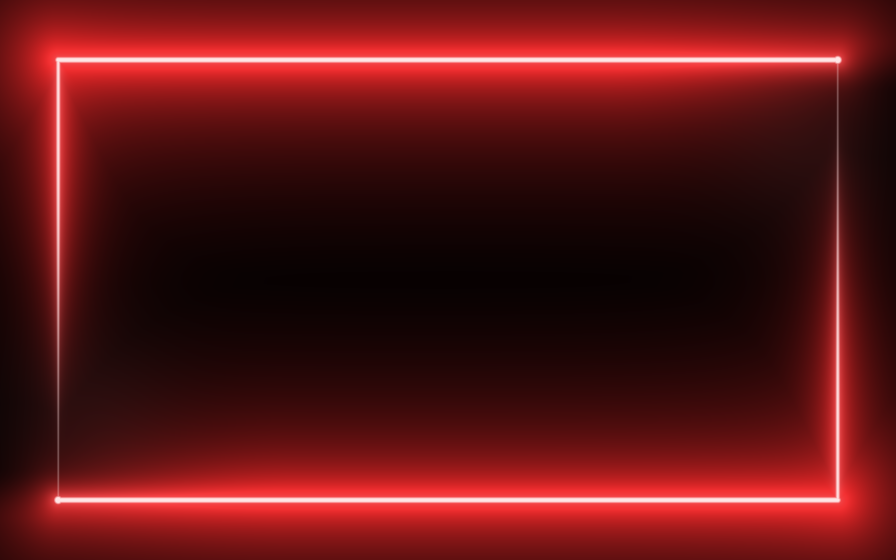
This background is drawn by a Shadertoy shader. Its source:

```glsl
// Red neon rectangle on black, with two sides that fade to thin threads.
#define HALF_SIZE vec2(0.696, 0.393)
#define TUBE_RADIUS 0.0042
#define SIDE_RADIUS 0.0027
#define THREAD_RADIUS 0.0008
#define NEAR_FALLOFF 0.038
#define WIDE_FALLOFF 0.155
#define BASE_COLOR vec3(0.022, 0.004, 0.004)
#define HALO_COLOR vec3(0.93, 0.150, 0.155)
#define PINK_COLOR vec3(0.96, 0.45, 0.47)
#define HOT_COLOR vec3(1.0, 0.90, 0.90)

float segmentDistance(vec2 p, vec2 a, vec2 b) {
    vec2 ab = b - a;
    return length(p - a - ab * clamp(dot(p - a, ab) / dot(ab, ab), 0.0, 1.0));
}

// Coverage of a tube with a softly glowing rim
float tubeMask(float dist, float radius) {
    float soft = max(0.0026, 0.8 / iResolution.y);
    return 1.0 - smoothstep(radius - soft, radius + soft, dist);
}

// Joins two glows without burning out where they cross
float joinGlow(float a, float b) {
    float screen = 1.0 - (1.0 - a) * (1.0 - b);
    return mix(max(a, b), screen, 0.5);
}

// Top bar and left side: x = red halo, y = pink fringe, z = hot core
vec3 halfFrame(vec2 p) {
    vec2 corner = vec2(-HALF_SIZE.x, HALF_SIZE.y);
    float bar = segmentDistance(p, corner, HALF_SIZE);
    float side = segmentDistance(p, corner, -HALF_SIZE);

    // Power drops down the side
    float height = clamp((p.y + HALF_SIZE.y) / (2.0 * HALF_SIZE.y), 0.0, 1.0);
    float power = smoothstep(0.05, 0.85, height);

    // Wide glow shrinks toward the free end, mostly inside the frame
    float reach = smoothstep(-0.22, 0.42, HALF_SIZE.x - p.x);
    float outside = smoothstep(-0.06, 0.04, p.y - HALF_SIZE.y);
    reach = mix(reach, 1.0, 0.65 * outside);

    float barHalo = 0.50 * exp(-bar / NEAR_FALLOFF)
        + reach * max(0.82 * exp(-bar / WIDE_FALLOFF) - 0.06, 0.0);
    float sideHalo = power * (0.66 * exp(-side / NEAR_FALLOFF)
        + 0.26 * exp(-side / 0.12));
    float halo = joinGlow(min(barHalo, 1.0), min(sideHalo, 1.0));

    float fringe = max(exp(-bar / 0.009), power * exp(-side / 0.007));
    float sideCore = tubeMask(side, mix(THREAD_RADIUS, SIDE_RADIUS, power));
    float core = max(tubeMask(bar, TUBE_RADIUS),
        sideCore * mix(0.5, 0.95, power));

    // Rounded cap at the free end
    core = max(core, tubeMask(length(p - HALF_SIZE), TUBE_RADIUS * 1.5));
    return vec3(halo, fringe, core);
}

void mainImage(out vec4 fragColor, in vec2 fragCoord) {
    vec2 p = (fragCoord - 0.5 * iResolution.xy) / iResolution.y;

    // The frame repeats itself under a half turn
    vec3 a = halfFrame(p);
    vec3 b = halfFrame(-p);
    float halo = joinGlow(a.x, b.x);
    float fringe = max(a.y, b.y);
    float core = max(a.z, b.z);

    // Faint warm haze beside the dim corners
    vec2 dimCorner = HALF_SIZE - vec2(0.05, 0.16);
    float hazeDistance = min(length(p - dimCorner), length(p + dimCorner));
    float haze = exp(-hazeDistance * hazeDistance / 0.025);

    vec3 color = BASE_COLOR + haze * vec3(0.055, 0.035, 0.035);
    color += halo * HALO_COLOR;
    color = mix(color, PINK_COLOR, 0.75 * fringe);
    color = mix(color, HOT_COLOR, core);
    fragColor = vec4(clamp(color, 0.0, 1.0), 1.0);
}
```
